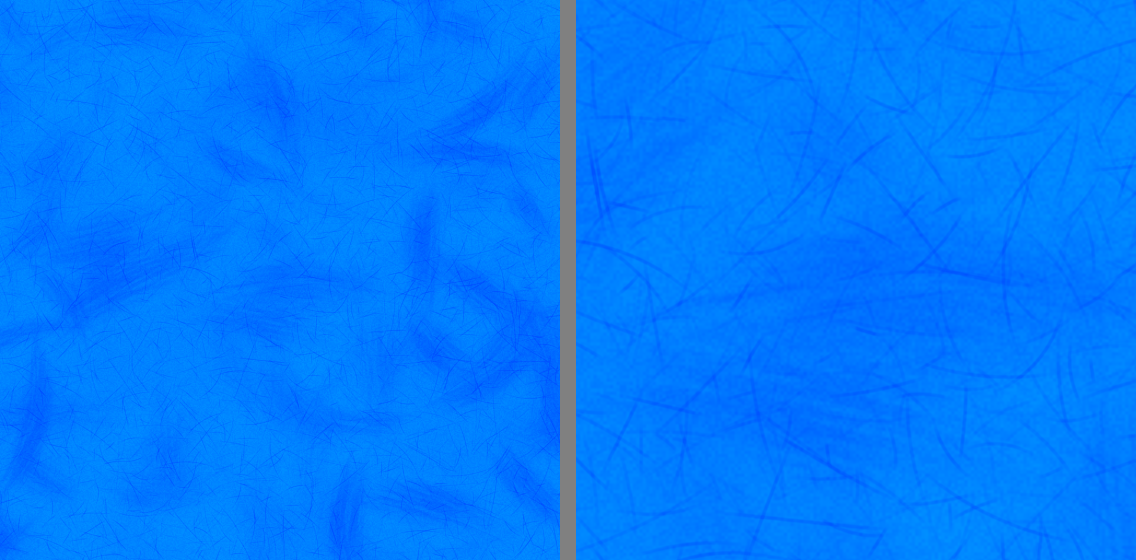
Left, the full canvas; right, a detail of the centre.
A Shadertoy shader for this texture:

```glsl
vec2 hash2(vec2 p) {
    uvec2 v = uvec2(ivec2(floor(p))) * 1664525u + 1013904223u;
    v.x += v.y * 1664525u;
    v.y += v.x * 1664525u;
    v ^= v >> 16u;
    v.x += v.y * 1664525u;
    v.y += v.x * 1664525u;
    v ^= v >> 16u;
    return vec2(v & 65535u) / 65535.0;
}

float noise(vec2 p) {
    vec2 i = floor(p), f = p - i;
    f = f * f * (3.0 - 2.0 * f);
    return mix(mix(hash2(i).x, hash2(i + vec2(1, 0)).x, f.x),
               mix(hash2(i + vec2(0, 1)).x, hash2(i + vec2(1, 1)).x, f.x), f.y);
}

float fbm(vec2 p) {
    float sum = 0.0, amp = 0.5;
    for (int i = 0; i < 4; i++) {
        sum += amp * noise(p);
        p = p * 2.03 + 17.3;
        amp *= 0.5;
    }
    return sum / 0.9375;
}

vec2 rotate(vec2 p, float angle) {
    float c = cos(angle), s = sin(angle);
    return vec2(c * p.x + s * p.y, c * p.y - s * p.x);
}

// Bundles of nearly parallel scratches with ragged ends
float brushPatches(vec2 uv) {
    float total = 0.0;
    for (int layer = 0; layer < 4; layer++) {
        float size = 0.19 + 0.025 * float(layer);
        vec2 p = uv / size + 0.37 * float(layer);
        for (int k = 0; k < 9; k++) {
            vec2 cell = floor(p) + vec2(k % 3 - 1, k / 3 - 1);
            vec2 id = cell + 61.0 * float(layer + 1);
            vec2 place = hash2(id), shape = hash2(id + 307.0), look = hash2(id + 701.0);
            vec2 q = rotate(p - cell - place, 6.2832 * shape.x) * size;
            q.y += (look.x - 0.5) * 5.0 * q.x * q.x;
            vec2 extent = size * vec2(mix(0.4, 0.85, shape.y), mix(0.13, 0.3, look.x));
            float ragged = 0.75 + 0.6 * noise(vec2(q.x * 6.0, q.y * 110.0) + id);
            float r = length(q / extent * vec2(ragged, 1.0));
            if (r < 1.0) {
                float along = noise(vec2(q.x * 9.0, q.y * 290.0) + id * 3.0);
                float across = noise(vec2(q.x * 9.0, (q.y + 0.2 * q.x) * 230.0) + id * 5.0);
                float streak = 0.3 + 0.75 * smoothstep(0.15, 0.85, 0.5 * (along + across));
                total += (1.0 - smoothstep(0.0, 1.0, r)) * streak * mix(0.15, 1.7, look.y * look.y);
            }
        }
    }
    return total;
}

// Web of thin, slightly bent fibres
float fibres(vec2 uv) {
    float total = 0.0;
    for (int layer = 0; layer < 10; layer++) {
        float size = 0.03 + 0.008 * float(layer);
        vec2 p = rotate(uv, float(layer)) / size + 40.0;
        for (int k = 0; k < 9; k++) {
            vec2 cell = floor(p) + vec2(k % 3 - 1, k / 3 - 1);
            vec2 id = cell + 173.0 * float(layer + 1);
            vec2 place = hash2(id), shape = hash2(id + 411.0), look = hash2(id + 877.0);
            vec2 q = rotate(p - cell - place, 6.2832 * shape.x);
            q.y += (look.x - 0.5) * 0.7 * q.x * q.x;
            float halfLength = mix(0.3, 0.9, shape.y);
            float fade = 1.0 - smoothstep(0.3 * halfLength, halfLength, abs(q.x));
            float line = 1.0 - smoothstep(0.0003, 0.0017, abs(q.y) * size);
            total += line * fade * mix(0.2, 1.0, look.y * look.y);
        }
    }
    return total;
}

void mainImage(out vec4 fragColor, in vec2 fragCoord) {
    vec2 uv = fragCoord / iResolution.y;

    float haze = smoothstep(0.25, 0.75, fbm(uv * 5.0 + 3.0));
    float scratches = 1.0 - exp(-brushPatches(uv) * mix(0.6, 1.3, haze));
    float hairs = min(fibres(uv), 1.5);
    float grain = noise(uv * 512.0 - 0.5) - 0.5;

    // Shade from bright azure towards deep blue
    float green = 0.538 - 0.028 * haze - 0.15 * scratches - 0.08 * hairs + 0.055 * grain;
    fragColor = vec4(0.0, clamp(green, 0.33, 0.6), 1.0, 1.0);
}
```
